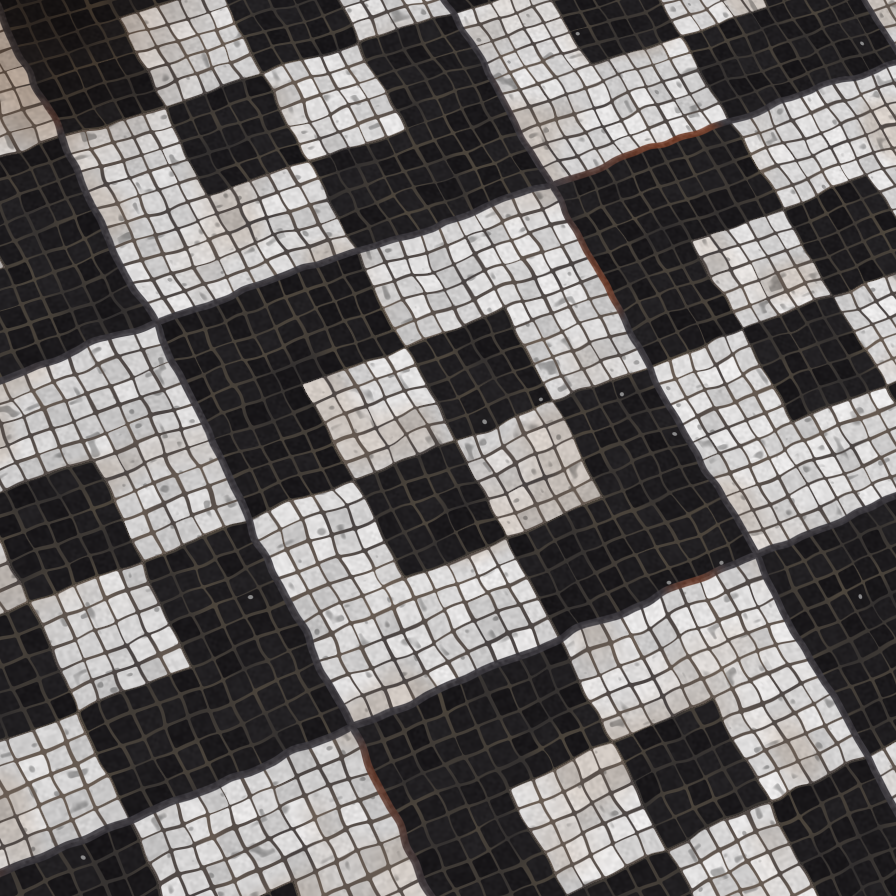
A three.js fragment shader for this pattern:

```glsl
varying vec2 vUv;

float hash(vec2 p) {
  return fract(sin(dot(p, vec2(127.1, 311.7))) * 43758.5453);
}

float noise(vec2 p) {
  vec2 i = floor(p), f = fract(p);
  f = f * f * (3.0 - 2.0 * f);
  return mix(mix(hash(i), hash(i + vec2(1.0, 0.0)), f.x),
             mix(hash(i + vec2(0.0, 1.0)), hash(i + vec2(1.0, 1.0)), f.x), f.y);
}

float cross2(vec2 a, vec2 b) {
  return a.x * b.y - a.y * b.x;
}

float roundedBox(vec2 p, vec2 halfSize, float radius) {
  vec2 q = abs(p) - halfSize + radius;
  return length(max(q, 0.0)) + min(max(q.x, q.y), 0.0) - radius;
}

// Canvas to floor, in panel units: x across, y down, mild perspective
vec2 floorCoords(vec2 canvas) {
  vec2 q = canvas - vec2(0.508, 0.508);
  vec2 across = vec2(0.4466, 0.1719) - 0.06 * q;
  vec2 down = vec2(0.2253, -0.431) + 0.051 * q;
  return vec2(cross2(q, down), cross2(across, q)) / cross2(across, down) + 0.5;
}

// Quartered panel whose central square swaps black and white
float isWhite(vec2 panel) {
  vec2 c = panel - 0.5;
  float quarter = step(c.x * c.y, 0.0);
  float inner = step(max(abs(c.x), abs(c.y)), 0.25);
  return abs(quarter - inner);
}

void main() {
  // Twenty hand-laid stones per panel side, in wavering rows
  vec2 s = floorCoords(vUv) * 20.0;
  s += 0.3 * (vec2(noise(s * 0.45), noise(s * 0.45 + 40.0)) - 0.5);
  s += 0.16 * (vec2(noise(s * 1.1 + 9.0), noise(s * 1.1 + 71.0)) - 0.5);
  vec2 id = floor(s);
  vec2 width = fwidth(s);
  float aa = 0.3 * (width.x + width.y);
  float white = isWhite(fract((id + 0.5) / 20.0));

  // Stone outline with uneven size and position
  vec2 jitter = vec2(hash(id + 3.0), hash(id + 17.0)) - 0.5;
  vec2 halfSize = 0.42 + 0.045 * vec2(hash(id + 29.0), hash(id + 53.0));
  vec2 local = fract(s) - 0.5 - 0.05 * jitter;
  float edge = roundedBox(local, halfSize, 0.09);
  float stone = 1.0 - smoothstep(-aa, aa, edge);

  // Stone colours
  float tone = hash(id);
  float grain = noise(s * 7.0) - 0.5;
  float stain = smoothstep(0.55, 0.9, noise(s * 0.35 + 13.0));
  vec3 light = vec3(0.76, 0.755, 0.755) + 0.15 * tone + 0.08 * grain;
  light += 0.04 * (vUv.x - 0.5);
  light *= mix(vec3(1.0), vec3(0.93, 0.9, 0.87), stain);
  light *= 1.0 - 0.28 * smoothstep(0.8, 0.95, noise(s * 2.3 + 31.0));
  vec3 dark = vec3(0.09, 0.083, 0.092) + 0.045 * tone + 0.03 * grain;

  // Pale chips on a few black stones
  float chipped = step(0.985, hash(id + 91.0));
  float chip = 1.0 - smoothstep(0.06, 0.06 + 2.0 * aa, length(local - 0.5 * jitter));
  dark = mix(dark, vec3(0.65), chipped * chip * 0.8);

  // Grout, browner in worn patches
  float wear = noise(s * 0.7 + 5.0);
  vec3 darkGrout = mix(vec3(0.19, 0.18, 0.18), vec3(0.31, 0.28, 0.24), wear);
  vec3 lightGrout = mix(vec3(0.27, 0.25, 0.25), vec3(0.42, 0.37, 0.33), wear);
  vec3 color = mix(mix(darkGrout, lightGrout, white), mix(dark, light, white), stone);

  // Slate seams between panels, rusty in places
  vec2 toSeam = abs(fract(s / 20.0 + 0.5) - 0.5) * 20.0;
  float seamDistance = min(toSeam.x, toSeam.y);
  float seam = 1.0 - smoothstep(0.16 - aa, 0.16 + aa, seamDistance);
  float rust = smoothstep(0.65, 0.85, noise(s * 0.18 + 23.0));
  vec3 seamColor = mix(vec3(0.23, 0.22, 0.24), vec3(0.46, 0.25, 0.17), rust);
  color = mix(color, seamColor + 0.08 * grain, seam * 0.9);

  // Brown shade in the upper left corner
  float shade = 1.0 - smoothstep(0.0, 0.25, length(vUv - vec2(0.03, 1.0)));
  color *= mix(vec3(1.0), vec3(0.8, 0.72, 0.65), shade);

  gl_FragColor = vec4(color, 1.0);
}
```
